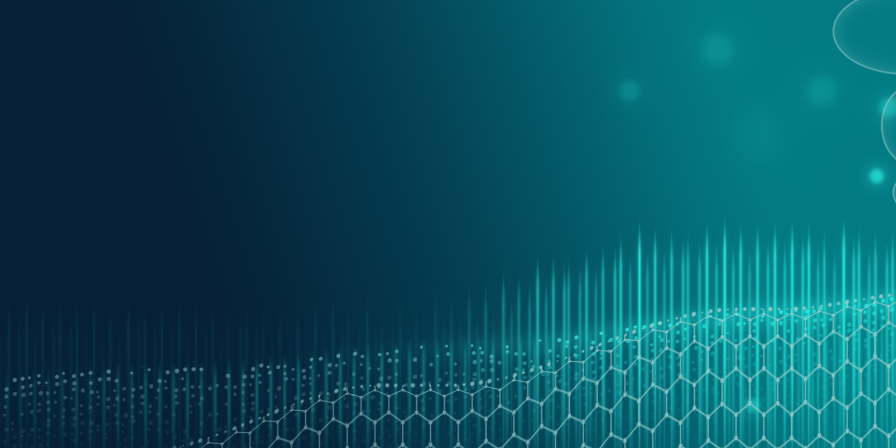
Reproduce this background procedurally as a WebGL 2 fragment shader.

```glsl
#version 300 es
precision highp float;
// Teal backdrop with vertical light streaks above a rolling hexagonal mesh.
uniform vec2 u_resolution;
out vec4 outColor;

const vec3 NAVY = vec3(0.022, 0.125, 0.215);
const vec3 DEEP = vec3(0.015, 0.260, 0.335);
const vec3 TEAL = vec3(0.010, 0.480, 0.515);
const vec3 CYAN = vec3(0.16, 0.92, 0.88);
const vec3 WIRE = vec3(0.58, 0.80, 0.80);
const float STREAK_PITCH = 0.038;
const float FINE_PITCH = 0.031;
const vec2 HEX_PITCH = vec2(0.062, 0.090);
const float DOT_PITCH = 0.019;

// Bokeh: centre, radius, strength
const vec4 BOKEH[7] = vec4[7](
  vec4(1.957, 0.607, 0.022, 0.75), vec4(1.680, 0.095, 0.022, 0.45),
  vec4(1.405, 0.797, 0.032, 0.20), vec4(1.602, 0.890, 0.050, 0.18),
  vec4(1.835, 0.797, 0.045, 0.18), vec4(1.985, 0.760, 0.030, 0.45),
  vec4(1.690, 0.700, 0.080, 0.06));
// Glass shells: centre, radii
const vec4 SHELLS[3] = vec4[3](
  vec4(2.020, 0.930, 0.160, 0.095), vec4(2.040, 0.720, 0.072, 0.090),
  vec4(2.020, 0.570, 0.026, 0.032));

float hash(vec2 p) {
  vec3 q = fract(vec3(p.xyx) * 0.1031);
  q += dot(q, q.yzx + 33.33);
  return fract((q.x + q.y) * q.z);
}

float frontRidge(float x) {
  return -0.01 + 0.15 * smoothstep(0.3, 0.85, x)
    + 0.17 * smoothstep(1.0, 1.65, x) + 0.035 * smoothstep(1.75, 2.05, x);
}

float backRidge(float x) {
  return 0.16 + 0.05 * x + 0.021 * x * x + 0.006 * sin(x * 9.0);
}

vec3 backdrop(vec2 p) {
  float t = 0.5 * p.x + 0.17 * (p.y - 0.5);
  vec3 c = mix(NAVY, DEEP, smoothstep(0.16, 0.60, t));
  return mix(c, TEAL, smoothstep(0.45, 0.91, t));
}

// One spindle of light per column, each with its own height
float streaks(vec2 p) {
  float light = 0.0;
  for (int k = 0; k < 2; k++) {
    float u = p.x / STREAK_PITCH + 0.43 * float(k);
    float id = floor(u);
    float r = hash(vec2(id, 7.0 + float(k)));
    float top = 0.34 + 0.17 * smoothstep(0.9, 1.5, p.x)
      + 0.04 * (r - 0.5) - 0.04 * float(k);
    float body = smoothstep(top, top - 0.09, p.y) * smoothstep(-0.18, 0.27, p.y);
    float off = (fract(u) - 0.5 - 0.2 * (r - 0.5)) / mix(0.035, 0.095, body);
    float core = exp(-off * off) + 0.10 * exp(-off * off * 0.08);
    light += body * (0.5 + 0.5 * r) * core * (1.0 - 0.35 * float(k));
  }
  return light * mix(0.08, 0.88, smoothstep(0.95, 1.4, p.x));
}

// Hexagon cell: x = distance to the edge, y = distance to a corner
vec2 hexCell(vec2 p) {
  vec2 s = vec2(1.0, 1.7320508);
  vec2 a = mod(p, s) - 0.5 * s;
  vec2 b = mod(p - 0.5 * s, s) - 0.5 * s;
  vec2 g = abs(dot(a, a) < dot(b, b) ? a : b);
  float edge = 0.5 - max(dot(g, 0.5 * s), g.x);
  return vec2(edge, min(length(g - vec2(0.0, 0.577)), length(g - vec2(0.5, 0.289))));
}

// Jittered points over a surface
float particles(vec2 p, float depth) {
  vec2 u = vec2(p.x, depth) / DOT_PITCH;
  vec2 id = floor(u);
  float r = hash(id);
  vec2 jitter = 0.6 * vec2(r - 0.5, hash(id + 19.0) - 0.5);
  float d = length(fract(u) - 0.5 - jitter) * DOT_PITCH;
  float size = mix(0.0015, 0.0050, r);
  return smoothstep(size + 0.002, size - 0.002, d) * step(0.35, r);
}

void main() {
  vec2 p = gl_FragCoord.xy / u_resolution.y;
  float px = 1.0 / u_resolution.y;
  float right = smoothstep(0.4, 1.7, p.x);
  vec3 col = backdrop(p);

  // Soft bokeh
  for (int i = 0; i < 7; i++) {
    vec4 b = BOKEH[i];
    float d = length(p - b.xy) / b.z;
    col = mix(col, CYAN, b.w * (0.7 * smoothstep(1.1, 0.3, d) + 0.3 * exp(-d * d * 0.6)));
  }

  // Streaks, fine threads below the far ridge, and its glow
  float back = backRidge(p.x) - p.y;
  float thread = abs(fract(p.x / FINE_PITCH) - 0.5) / 0.13;
  float threads = exp(-thread * thread) * smoothstep(-0.02, 0.04, back) * smoothstep(-0.08, 0.12, p.y);
  float glow = (back - 0.01) / 0.030;
  col = mix(col, CYAN, clamp(streaks(p), 0.0, 0.9));
  col = mix(col, CYAN, 0.26 * threads * smoothstep(-0.4, 0.7, p.x));
  col = mix(col, CYAN, 0.28 * right * right * exp(-glow * glow));

  // Scattered points on the far surface
  float band = smoothstep(-0.004, 0.006, back) * exp(-max(back, 0.0) * 13.0);
  col = mix(col, mix(WIRE, CYAN, right), particles(p, back) * band * mix(0.55, 0.95, right));

  // Near mesh, rows compressed toward its ridge
  float depth = frontRidge(p.x) - p.y;
  float d = max(depth, 0.0);
  float row = d + 0.05 * (1.0 - exp(-d / 0.03));
  vec2 cell = hexCell(vec2(p.x, row) / HEX_PITCH) * HEX_PITCH.x;
  float shown = mix(0.55, 0.9, right) * smoothstep(0.25, 0.5, p.x);
  float wire = smoothstep(0.0010 + px, 0.0, cell.x);
  float node = smoothstep(0.0040 + px, 0.0040 - px, cell.y);
  col = mix(col, WIRE, shown * smoothstep(-px, px, depth) * max(0.75 * wire, node));

  // Beads of varied size strung on the near ridge
  float u = p.x / DOT_PITCH;
  float size = mix(0.0015, 0.0050, hash(vec2(floor(u), 3.0)));
  float bead = length(vec2((fract(u) - 0.5) * DOT_PITCH, depth));
  col = mix(col, WIRE, shown * smoothstep(size + px, size - px, bead));

  // Thin glass shells at the right edge
  for (int i = 0; i < 3; i++) {
    vec4 s = SHELLS[i];
    vec2 q = (p - s.xy) / s.zw;
    float k = length(q);
    float rim = k * (k - 1.0) / max(length(q / s.zw), 0.001);
    float haze = smoothstep(px, -px, rim) * exp(min(rim, 0.0) / 0.015);
    col = mix(col, WIRE, 0.22 * haze + 0.45 * smoothstep(0.0015 + px, 0.0, abs(rim)));
  }

  outColor = vec4(col, 1.0);
}
```
